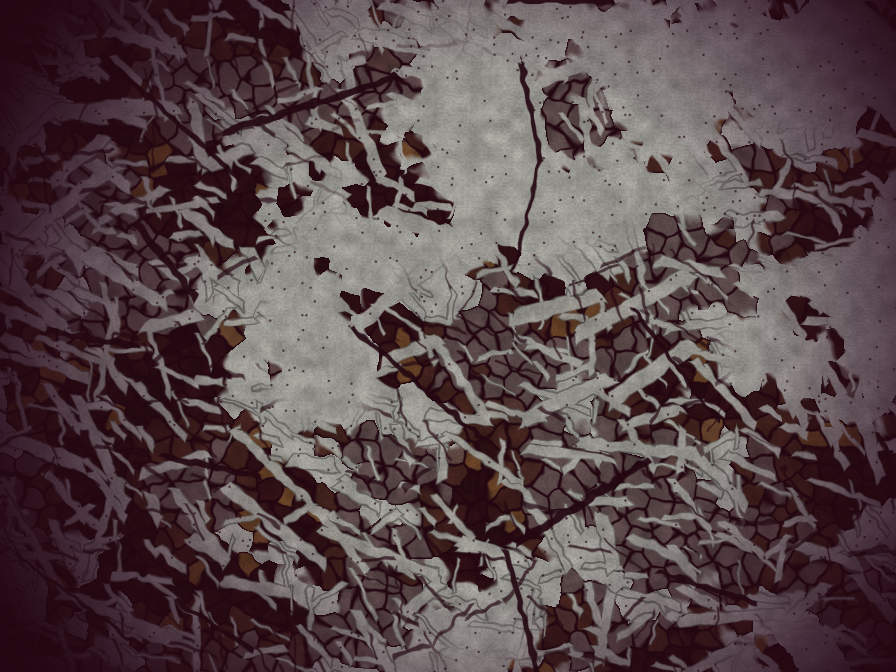
Reproduce this texture procedurally as a WebGL 1 fragment shader.

```glsl
precision highp float;
// Thin section of a dark volcanic rock: pale laths, brown grains and black gaps under a microscope.
uniform vec2 u_resolution;

float hash(vec2 p) {
  return fract(sin(dot(p, vec2(127.1, 311.7))) * 43758.5453);
}

vec2 hash2(vec2 p) {
  return vec2(hash(p), hash(p + 57.3));
}

float noise(vec2 p) {
  vec2 i = floor(p), f = fract(p);
  f = f * f * (3.0 - 2.0 * f);
  return mix(mix(hash(i), hash(i + vec2(1.0, 0.0)), f.x),
             mix(hash(i + vec2(0.0, 1.0)), hash(i + 1.0), f.x), f.y);
}

float fbm(vec2 p) {
  float sum = 0.0, amp = 0.52;
  for (int i = 0; i < 5; i++) {
    sum += amp * noise(p);
    p = mat2(1.6, 1.2, -1.2, 1.6) * p + 7.1;
    amp *= 0.5;
  }
  return sum;
}

vec2 rotate(vec2 p, float a) {
  return vec2(cos(a) * p.x + sin(a) * p.y, cos(a) * p.y - sin(a) * p.x);
}

// Cell centre in xy, distance to the cell border in z
vec3 grainCell(vec2 p, float scale) {
  vec2 q = p * scale, base = floor(q), centre = base;
  float nearest = 9.0, second = 9.0;
  for (int y = -1; y <= 1; y++)
    for (int x = -1; x <= 1; x++) {
      vec2 c = base + vec2(x, y);
      c += hash2(c);
      float d = length(q - c);
      if (d < nearest) { second = nearest; nearest = d; centre = c; }
      else second = min(second, d);
    }
  return vec3(centre / scale, second - nearest);
}

// Signed distance to scattered slender crystals, mostly sloping down to the right
float laths(vec2 p, float scale, float width, float share, float seed) {
  vec2 q = p * scale, base = floor(q);
  float dist = 1.0;
  for (int y = -1; y <= 1; y++)
    for (int x = -1; x <= 1; x++) {
      vec2 c = base + vec2(x, y);
      vec2 r = hash2(c + seed), s = hash2(c + seed + 19.7);
      float angle = -0.65 + 1.5 * (r.x + s.x - 1.0) + 0.9 * (s.y - 0.5);
      vec2 d = rotate(q - c - 0.2 - 0.6 * r, angle);
      vec2 halfSize = vec2(mix(0.35, 0.8, s.y), width * mix(0.5, 1.4, s.x));
      vec2 box = abs(d) - halfSize;
      float lath = max(box.x + 0.6 * d.y, box.y);
      if (hash(c + seed + 41.3) < share) dist = min(dist, lath);
    }
  return dist / scale;
}

float cover(float dist) {
  return 1.0 - smoothstep(-0.0015, 0.0015, dist);
}

void main() {
  vec2 p = gl_FragCoord.xy / u_resolution.y;
  vec2 uv = gl_FragCoord.xy / u_resolution;
  vec2 ragged = p + 0.007 * (vec2(noise(p * 75.0), noise(p * 75.0 + 31.0)) - 0.5);
  vec3 black = vec3(0.135, 0.025, 0.065);

  // Dark interstices, angular because they follow the grain cells
  vec3 cell = grainCell(ragged, 32.0);
  vec2 along = rotate(mix(ragged, cell.xy, 0.55), -0.7) * vec2(8.0, 13.0);
  float openness = noise(p * 4.2 + 3.0);
  float dark = smoothstep(0.465, 0.495, fbm(along) + 0.42 * (0.5 - openness));

  // Pale laths of three sizes cut through the dark areas
  float lathDist = min(laths(ragged, 8.0, 0.075, 0.6, 3.0),
                   min(laths(ragged, 14.0, 0.1, 0.65, 11.0),
                       laths(ragged, 24.0, 0.1, 0.6, 23.0)));
  dark *= 1.0 - 0.95 * cover(lathDist);

  // Pale ground with mottling, faint lath outlines and dust
  float mottle = fbm(p * 48.0);
  vec3 pale = vec3(0.61, 0.605, 0.58) * (0.8 + 0.36 * mottle);
  float rim = 1.0 - smoothstep(0.0005, 0.0025, abs(lathDist));
  float crowded = 1.0 - smoothstep(0.5, 0.72, openness);
  pale *= 1.0 - 0.32 * rim * crowded;
  vec3 dust = grainCell(p + 5.0, 62.0);
  float speck = 1.0 - smoothstep(0.0008, 0.0027, distance(p + 5.0, dust.xy));
  pale = mix(pale, black, 0.65 * speck * step(0.65, hash(floor(dust.xy * 900.0))));

  // Grains: black, umber, amber or grey brown, in clusters
  float tint = hash(floor(cell.xy * 700.0));
  float kind = noise(cell.xy * 7.0 + 9.0) + 0.25 * (tint - 0.5);
  vec3 grain = mix(vec3(0.16, 0.05, 0.07), vec3(0.25, 0.13, 0.11), smoothstep(0.32, 0.5, kind));
  grain = mix(grain, vec3(0.38, 0.24, 0.14), step(0.8, tint) * step(0.36, kind));
  grain = mix(grain, vec3(0.34, 0.27, 0.27), smoothstep(0.57, 0.63, kind));
  grain *= 0.75 + 0.5 * mottle;
  grain = mix(black, grain, smoothstep(0.02, 0.22, cell.z));
  vec3 color = mix(pale, grain, dark);

  // Black needles and fine splinters
  float needle = cover(laths(ragged, 5.5, 0.024, 0.3, 71.0));
  float splinter = cover(laths(ragged, 19.0, 0.045, 0.5, 53.0));
  color = mix(color, black, max(0.92 * needle, 0.7 * splinter * crowded));

  // Fine film grain, then the dim maroon rim of the light field
  color *= 0.95 + 0.1 * hash(floor(p * 384.0));
  float radius = length((uv - vec2(0.535, 0.5)) * vec2(1.333, 1.0));
  float light = 1.0 - smoothstep(0.32, 0.86, radius);
  color = black + (color - black) * pow(vec3(light), vec3(1.0, 1.05, 0.9));
  gl_FragColor = vec4(color, 1.0);
}
```
